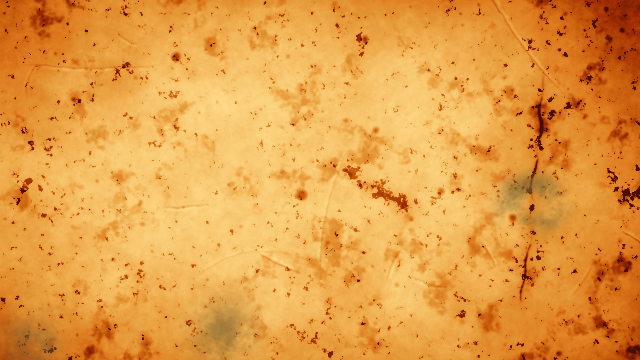
This texture is drawn by a Shadertoy shader. Its source:

```glsl
const vec2  GLOW_CENTRE  = vec2(0.45, 0.48);   // brightest area, in 0..1
const vec2  GLOW_STRETCH = vec2(1.03, 0.95);
const float BURN         = 12.0;               // darkening toward the corners
const float BURN_POWER   = 2.4;
const float MOTTLE       = 3.0;                // strength of the cloudy stains
const float GRAIN        = 0.9;                // strength of the paper grain
const vec2  SMEAR_CENTRE = vec2(1.03, 0.485);
const float SMEAR_ANGLE  = -0.56;
const float SMEAR_HALF   = 0.17;
const vec2  FOLD_BASE    = vec2(1.48, 0.45);
const vec2  MOULD_CENTRE = vec2(1.48, 0.435);
const vec3  MOULD_COLOUR = vec3(0.50, 0.42, 0.22);
const int   RUST_PATCHES = 11;
const int   CREASES      = 13;

// Paper colours from bright centre to scorched corner
const vec3 PAPER[8] = vec3[8](
    vec3(1.00, 0.86, 0.54), vec3(0.97, 0.78, 0.44),
    vec3(0.94, 0.68, 0.31), vec3(0.89, 0.58, 0.20),
    vec3(0.87, 0.48, 0.12), vec3(0.77, 0.35, 0.04),
    vec3(0.62, 0.17, 0.01), vec3(0.28, 0.05, 0.01));

float hash(vec2 c) {
    vec3 q = fract(c.xyx * 0.1031);
    q += dot(q, q.yzx + 33.33);
    return fract((q.x + q.y) * q.z);
}

vec2 hash2(vec2 c) { return vec2(hash(c), hash(c + 57.3)); }

vec2 rotate(vec2 v, float a) {
    float c = cos(a), s = sin(a);
    return vec2(c * v.x + s * v.y, c * v.y - s * v.x);
}

// Smooth cellular noise: random cell values blended by distance
float cells(vec2 p) {
    vec2 id = floor(p), sum = vec2(0.0);
    for (int y = -1; y <= 1; y++)
    for (int x = -1; x <= 1; x++) {
        vec2 c = id + vec2(x, y);
        vec2 d = c + hash2(c) - p;
        sum += vec2(hash(c + 19.7), 1.0) * exp(-5.0 * dot(d, d));
    }
    return sum.x / sum.y;
}

float layered(vec2 p, int octaves) {
    float sum = 0.0, total = 0.0, amp = 1.0;
    for (int i = 0; i < octaves; i++) {
        sum += amp * cells(p);
        total += amp;
        amp *= 0.62;
        p = rotate(p, 0.7) * 2.1 + 11.3;
    }
    return sum / total;
}

// Sparse round spots, one per chosen cell
float spots(vec2 p, float share, float size, float soft) {
    vec2 c = floor(p);
    float r = size * (0.4 + 0.6 * hash(c + 3.1));
    float d = length(fract(p) - mix(vec2(0.25), vec2(0.75), hash2(c + 8.4)));
    return step(hash(c + 41.0), share) * (1.0 - smoothstep(r - soft, r + soft, d));
}

// Paired shadow and highlight of a bent crease: positive is dark
float crease(vec2 q, float halfLength, float bend, float width) {
    float d = q.y + bend * (q.x * q.x - halfLength * halfLength);
    float fade = 1.0 - smoothstep(0.5 * halfLength, halfLength, abs(q.x));
    float shade = exp(-d * d / (width * width));
    float lit = exp(-pow((d - 2.2 * width) / (1.6 * width), 2.0));
    return fade * (shade - 0.6 * lit);
}

void mainImage(out vec4 fragColor, in vec2 fragCoord) {
    vec2 uv = fragCoord / iResolution.xy;
    vec2 p = fragCoord / iResolution.y;
    float px = 1.0 / iResolution.y;
    float aspect = iResolution.x / iResolution.y;
    float cloud = layered(p * 4.0, 5);
    float blotch = layered(p * 13.0 + 40.0, 4);
    float fine = layered(p * 62.0 + 7.0, 3);
    vec2 warped = p + 0.012 * (vec2(cloud, blotch) - 0.5) + 0.004 * (fine - 0.5);

    // Burnt vignette, cloudy stains and grain
    float tone = 0.75 + BURN * pow(length((uv - GLOW_CENTRE) * GLOW_STRETCH), BURN_POWER);
    tone += MOTTLE * (cloud - 0.5) + GRAIN * (fine - 0.5);
    tone += 2.2 * smoothstep(0.56, 0.82, blotch);

    // Rust patches strewn around the rim
    float rust = 0.0;
    for (int i = 0; i < RUST_PATCHES; i++) {
        float k = float(i), a = k * 2.4 + 0.5;
        vec2 h = hash2(vec2(k, 5.0));
        vec2 centre = vec2(0.5 * aspect, 0.5) + vec2(0.84, 0.47) * vec2(cos(a), sin(a)) * (0.8 + 0.3 * h.x);
        vec2 q = rotate(warped - centre, 6.3 * h.y) / mix(vec2(0.05, 0.022), vec2(0.10, 0.05), h.x);
        rust = max(rust, (0.6 + 0.4 * h.y) * exp(-dot(q, q)));
    }

    // Diagonal smear, widening to the lower right
    vec2 q = rotate(warped - SMEAR_CENTRE, SMEAR_ANGLE);
    float width = 0.018 + 0.07 * max(q.x + 0.1, 0.0);
    float smear = exp(-q.y * q.y / (width * width)) * (1.0 - smoothstep(0.6, 1.0, abs(q.x) / SMEAR_HALF));
    rust = max(rust, 1.1 * smear);
    tone += 0.8 * smear * smoothstep(-0.1, 0.15, q.x);

    // Long worn fold
    float foldX = FOLD_BASE.x + 0.1 * (p.y - FOLD_BASE.y) + 0.005 * sin(23.0 * p.y) + 0.003 * sin(61.0 * p.y);
    float fold = abs(warped.x - foldX);
    float worn = smoothstep(0.10, 0.22, p.y) * (1.0 - smoothstep(0.62, 0.88, p.y));
    tone += worn * (1.0 * exp(-fold / 0.02) + 3.2 * smoothstep(0.35, 0.6, blotch) * exp(-pow(fold / 0.004, 2.0)));
    rust = max(rust, 0.75 * worn * exp(-fold / 0.015));
    tone += 0.7 * rust + 3.4 * smoothstep(0.72, 0.86, fine + 0.27 * rust);

    // Scattered creases, some short and curled
    for (int i = 0; i < CREASES; i++) {
        float k = float(i);
        vec2 h = hash2(vec2(k, 23.0)), g = hash2(vec2(k, 71.0));
        vec2 at = vec2(aspect * fract(0.618 * k + 0.2), h.x);
        float halfLength = mix(0.04, 0.26, g.x * g.x);
        float bend = (g.y - 0.5) * 0.6 / halfLength;
        tone += (0.5 + 0.9 * h.y) * crease(rotate(warped - at, 6.3 * h.y), halfLength, bend, 0.0028);
    }

    // Red-brown drops and small dark specks
    tone += 3.6 * spots(warped * 5.0 + 0.3, 0.10, 0.085, 0.02 + 5.0 * px);
    tone += 2.0 * spots(warped * 17.0, 0.07, 0.12, 0.05 + 17.0 * px);
    tone += 2.2 * spots(warped * 34.0 + 9.0, 0.035, 0.12, 0.04 + 34.0 * px);

    // Colour ramp
    tone = clamp(tone, 0.0, 6.999);
    int stop = int(tone);
    vec3 colour = mix(PAPER[stop], PAPER[stop + 1], fract(tone));

    // Grey mould: one ring and two low patches
    float ring = length((warped - MOULD_CENTRE) * vec2(0.85, 1.0)) - 0.052;
    float mould = exp(-pow(ring / 0.032, 2.0));
    for (int i = 0; i < 2; i++) {
        vec2 m = (warped - vec2(0.09 + 0.53 * float(i), 0.04 + 0.04 * float(i))) / vec2(0.075, 0.08);
        mould = max(mould, exp(-dot(m, m)));
    }
    mould *= smoothstep(0.30, 0.62, 0.5 * (blotch + cloud) + 0.15 * (fine - 0.5));
    fragColor = vec4(mix(colour, MOULD_COLOUR, 0.7 * mould), 1.0);
}
```
